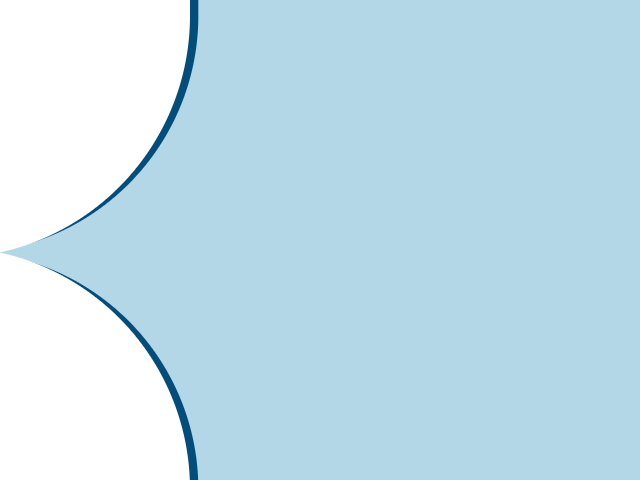
Reproduce this background procedurally as a Shadertoy shader.

```glsl
// Anti-aliased coverage of a disc
float disc(vec2 p, vec2 center, float radius) {
    float pixel = 1.0 / iResolution.y;
    return clamp(0.5 - (length(p - center) - radius) / pixel, 0.0, 1.0);
}

void mainImage(out vec4 fragColor, in vec2 fragCoord) {
    vec2 p = fragCoord / iResolution.y;

    // Mirror about the height of the pointed tip, straight past the disc centers
    p.y = min(abs(p.y - 0.474), 0.4931);

    vec3 paleBlue = vec3(0.702, 0.843, 0.906);
    vec3 deepBlue = vec3(0.008, 0.302, 0.475);
    vec3 color = paleBlue;

    // Tapered crescent: a dark disc mostly hidden by a white one
    color = mix(color, deepBlue, disc(p, vec2(-0.0825, 0.4931), 0.4957));
    color = mix(color, vec3(1.0), disc(p, vec2(-0.1092, 0.4931), 0.5050));

    fragColor = vec4(color, 1.0);
}
```
